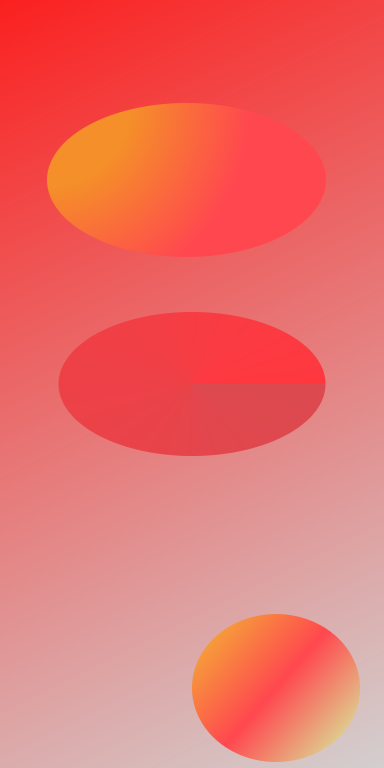
Reproduce this background procedurally as a Shadertoy shader.

```glsl
// Three soft ellipses float over a diagonal red-to-grey gradient.
// Each ellipse is an anti-aliased distance mask filled with its own ramp:
// a radial glow, an angular sweep and a three-stop diagonal.

const float TAU = 6.2831853;
const vec2 CANVAS = vec2(1.0, 2.0); // width is one unit

const vec3 SCARLET = vec3(0.985, 0.125, 0.125);
const vec3 ASH     = vec3(0.83, 0.81, 0.81);
const vec3 CORAL   = vec3(1.0, 0.28, 0.31);
const vec3 ORANGE  = vec3(0.96, 0.56, 0.16);
const vec3 AMBER   = vec3(0.95, 0.74, 0.20);
const vec3 LIME    = vec3(0.83, 0.99, 0.64);
const vec3 BRICK   = vec3(0.86, 0.29, 0.31);
const vec3 CRIMSON = vec3(1.0, 0.22, 0.25);

// Approximate signed distance to an ellipse centred at the origin
float ellipseDistance(vec2 p, vec2 radii) {
    float k = length(p / radii);
    float slope = length(p / (radii * radii));
    return k * (k - 1.0) / max(slope, 1e-4);
}

// Coverage of an ellipse with an edge one pixel wide
float ellipseMask(vec2 p, vec2 radii, float pixel) {
    return clamp(0.5 - ellipseDistance(p, radii) / pixel, 0.0, 1.0);
}

// Position from 0 to 1 along the line between two points
float linearRamp(vec2 p, vec2 start, vec2 end) {
    vec2 axis = end - start;
    return clamp(dot(p - start, axis) / dot(axis, axis), 0.0, 1.0);
}

// Clockwise turn from 0 to 1, starting at the right
float sweepRamp(vec2 p) {
    return fract(-atan(p.y, p.x) / TAU);
}

vec3 threeStops(vec3 a, vec3 b, vec3 c, float t) {
    return t < 0.5 ? mix(a, b, t * 2.0) : mix(b, c, t * 2.0 - 1.0);
}

void mainImage(out vec4 fragColor, in vec2 fragCoord) {
    vec2 p = fragCoord / iResolution.xy * CANVAS;
    float pixel = CANVAS.y / iResolution.y;

    // Backdrop, top left to bottom right
    float fall = linearRamp(p, vec2(0.0, CANVAS.y), vec2(CANVAS.x, 0.0));
    vec3 color = mix(SCARLET, ASH, fall);

    // Upper ellipse: glow from the top left corner of its box
    vec2 glowRadii = vec2(0.3633, 0.2005);
    vec2 q = p - vec2(0.4857, 1.5313);
    float reach = length(q - glowRadii * vec2(-1.0, 1.0));
    vec3 glow = mix(ORANGE, CORAL, clamp((reach - 0.22) / 0.309, 0.0, 1.0));
    color = mix(color, glow, ellipseMask(q, glowRadii, pixel));

    // Middle ellipse: angular sweep with a seam on the right
    q = p - vec2(0.5, 1.0);
    vec3 sweep = mix(BRICK, CRIMSON, sweepRamp(q));
    color = mix(color, sweep, ellipseMask(q, vec2(0.3477, 0.1875), pixel));

    // Lower ellipse: diagonal ramp across its box
    vec2 orbRadii = vec2(0.2188, 0.1927);
    vec2 corner = orbRadii * vec2(1.0, -1.0);
    q = p - vec2(0.7188, 0.2083);
    vec3 orb = threeStops(AMBER, CORAL, LIME, linearRamp(q, -corner, corner));
    color = mix(color, orb, ellipseMask(q, orbRadii, pixel));

    fragColor = vec4(color, 1.0);
}
```
